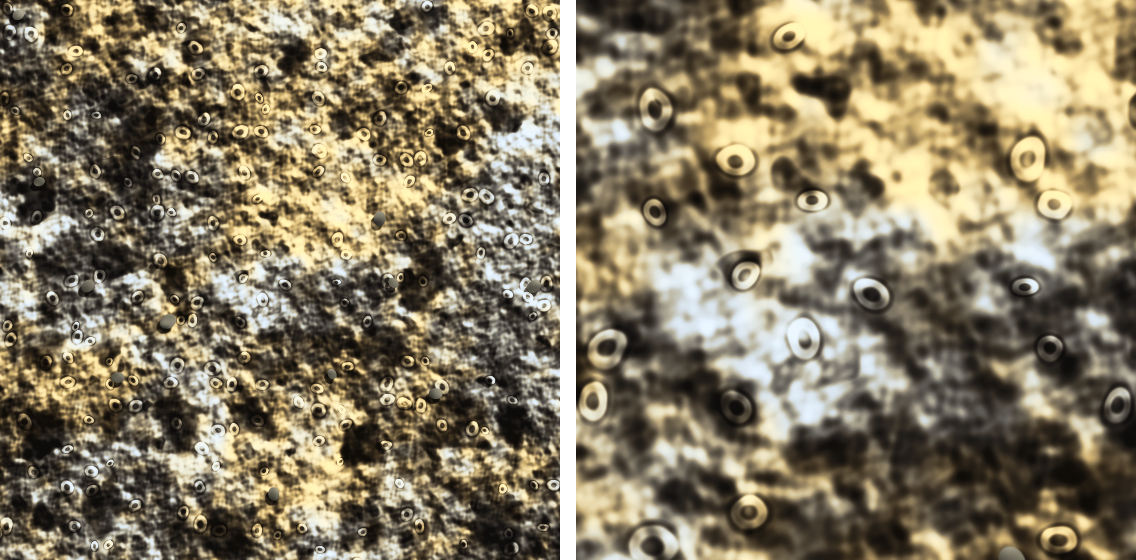
Left: the whole. Right: its middle third, enlarged.
Reproduce this texture procedurally as a Shadertoy shader.

```glsl
// Sunlit, weathered shore rock: gritty relief, dark pits, barnacles and snails.
// Layered noise and scattered shapes add up to one tone, which is turned into
// a rank between 0 and 1 and coloured by a palette placed by area share.

const vec2 LIGHT = vec2(0.55, 0.83);     // direction towards the sun
const float LIGHT_STEP = 0.0035;         // half the span of the slope test
const float RELIEF_GAIN = 6.8;
const float HEIGHT_GAIN = 1.2;
const float SPECKLE_GAIN = 1.9;
const float BROAD_GAIN = 1.5;
const float PIT_DARKNESS = 1.9;
const float HOLE_DARKNESS = 1.1;
const float EXPOSURE = 0.33;
const float CONTRAST = 1.75;
const vec3 COOL_TINT = vec3(0.93, 1.00, 1.13);
const vec3 WARM_TINT = vec3(1.07, 1.00, 0.80);
const vec3 SNAIL_COLOR = vec3(0.60, 0.58, 0.50);

const vec3 PALETTE[6] = vec3[6](
    vec3(0.13, 0.11, 0.09), vec3(0.26, 0.22, 0.17), vec3(0.40, 0.36, 0.30),
    vec3(0.58, 0.52, 0.42), vec3(0.78, 0.71, 0.56), vec3(0.92, 0.90, 0.83));
const float RANKS[6] = float[6](0.085, 0.27, 0.49, 0.69, 0.83, 0.94);

float hash(vec2 p) {
    return fract(sin(dot(p, vec2(127.1, 311.7))) * 43758.5453);
}

float noise(vec2 p) {
    vec2 i = floor(p), f = fract(p);
    f = f * f * (3.0 - 2.0 * f);
    return mix(mix(hash(i), hash(i + vec2(1, 0)), f.x),
               mix(hash(i + vec2(0, 1)), hash(i + vec2(1, 1)), f.x), f.y);
}

// Rock height: five turned octaves, centred on zero
float height(vec2 p) {
    const mat2 TURN = mat2(0.8, 0.6, -0.6, 0.8);
    float sum = 0.0, amp = 1.0;
    p *= 11.0;
    for (int i = 0; i < 5; i++) {
        sum += amp * (noise(p) - 0.5);
        p = TURN * p * 2.03 + 17.3;
        amp *= 0.62;
    }
    return sum;
}

// Nearest scattered blob: offset in radii (xy), distance in radii (z), id (w)
vec4 scatter(vec2 p, float cells, float chance, vec2 radii, float seed) {
    vec4 best = vec4(9.0, 9.0, 9.0, 0.0);
    vec2 q = p * cells, base = floor(q);
    for (int y = -1; y <= 1; y++)
    for (int x = -1; x <= 1; x++) {
        vec2 cell = base + vec2(x, y), key = cell + seed;
        if (hash(key) > chance) continue;
        vec2 center = cell + 0.2 + 0.6 * vec2(hash(key + 31.7), hash(key + 57.3));
        float id = hash(key + 83.9), angle = 6.2832 * hash(key + 11.1);
        vec2 offset = (q - center) / mix(radii.x, radii.y, id);
        vec2 axis = vec2(cos(angle), sin(angle));
        float dist = length(vec2(dot(offset, axis),
                                 1.25 * dot(offset, vec2(-axis.y, axis.x))));
        if (dist < best.z) best = vec4(offset, dist, id);
    }
    return best;
}

vec3 paletteAt(float rank) {
    vec3 color = PALETTE[0] * mix(0.4, 1.0, smoothstep(0.0, RANKS[0], rank));
    for (int i = 1; i < 6; i++)
        color = mix(color, PALETTE[i],
                    clamp((rank - RANKS[i - 1]) / (RANKS[i] - RANKS[i - 1]), 0.0, 1.0));
    return color + 0.07 * smoothstep(RANKS[5], 1.0, rank);
}

void mainImage(out vec4 fragColor, in vec2 fragCoord) {
    vec2 p = fragCoord / min(iResolution.x, iResolution.y);
    vec2 light = normalize(LIGHT);

    // Ragged coordinates for the pit outlines
    vec2 ragged = p + 0.030 * (vec2(noise(p * 22.0), noise(p * 22.0 + 40.0)) - 0.5)
                    + 0.014 * (vec2(noise(p * 70.0), noise(p * 70.0 + 90.0)) - 0.5);

    // Gritty rock lit from one side
    vec2 shift = light * LIGHT_STEP;
    float relief = height(p - shift) - height(p + shift);
    float speckle = noise(p * 78.0 + 5.0) - 0.5;
    float broad = noise(p * 5.0 + 13.0) - 0.5;

    // Large pits and small holes, with a sunlit far wall
    vec4 pit = scatter(ragged, 7.0, 0.62, vec2(0.22, 0.46), 3.0);
    vec4 hole = scatter(ragged, 17.0, 0.5, vec2(0.20, 0.46), 71.0);
    float pitDepth = smoothstep(1.05, 0.55, pit.z) * mix(0.55, 1.0, fract(pit.w * 7.0));
    float holeDepth = smoothstep(1.05, 0.5, hole.z);
    float rim = smoothstep(0.75, 1.05, pit.z) * smoothstep(1.5, 1.1, pit.z);
    float farWall = rim * max(0.0, -dot(pit.xy, light));

    float tone = EXPOSURE + RELIEF_GAIN * relief * (1.0 - 0.45 * pitDepth)
               + HEIGHT_GAIN * height(p) + SPECKLE_GAIN * speckle + BROAD_GAIN * broad
               - PIT_DARKNESS * pitDepth - HOLE_DARKNESS * holeDepth + 0.6 * farWall;

    // Barnacles: pale ring, dark mouth and a shaded side
    vec2 rough = mix(p, ragged, 0.18);
    vec4 barnacle = scatter(rough, 27.0, 0.26, vec2(0.20, 0.40), 19.0);
    float shell = smoothstep(1.1, 0.85, barnacle.z);
    float ring = smoothstep(0.3, 0.6, barnacle.z) * shell;
    float gap = smoothstep(0.9, 1.1, barnacle.z) * smoothstep(1.4, 1.1, barnacle.z);
    tone += 0.8 * ring - 0.9 * (shell - ring) - 0.7 * gap
          + 0.6 * shell * dot(barnacle.xy, light);

    // Snails throw short shadows
    vec2 snailRadii = vec2(0.11, 0.18);
    vec4 snail = scatter(p, 11.0, 0.12, snailRadii, 47.0);
    vec4 caster = scatter(p + light * 0.010, 11.0, 0.12, snailRadii, 47.0);
    tone -= 1.6 * smoothstep(1.1, 0.8, caster.z);

    // Colour by rank, then ochre and blue-grey zones
    vec3 color = paletteAt(1.0 / (1.0 + exp(-CONTRAST * tone)));
    float warmth = 0.6 * noise(p * 6.5 + 29.0) + 0.4 * noise(p * 36.0 + 61.0);
    color *= mix(COOL_TINT, WARM_TINT, smoothstep(0.25, 0.75, warmth));

    // Smooth grey snail shells
    float dome = 0.75 + 0.35 * dot(snail.xy, light) + 0.5 * speckle;
    color = mix(color, SNAIL_COLOR * dome, smoothstep(1.05, 0.85, snail.z));

    fragColor = vec4(clamp(color, 0.0, 1.0), 1.0);
}
```
